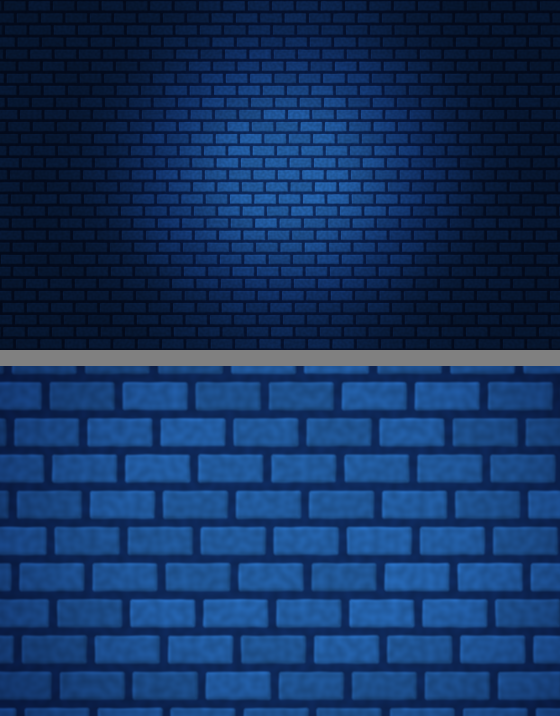
Top, the full canvas; bottom, a detail of the centre.
A WebGL 2 fragment shader for this pattern:

```glsl
#version 300 es
precision highp float;
// A dark blue brick wall in running bond, lit by one soft spot near the middle.
// Each brick is a rounded-box distance with a bevel, a tone of its own and grain;
// the stagger, the light and the noise all wrap, so the wall tiles both ways.

uniform vec2 u_resolution;
out vec4 fragColor;

// Layout: counts per canvas, lengths in canvas heights
const float COLUMNS = 23.0;
const float ROWS = 29.0;
const float STAGGER = 14.0 / 29.0;   // near one half; sums to a whole number over all rows
const float CENTRE_ROW = 14.0;
const float CENTRE_SHIFT = 0.36;
const float JOINT = 0.0078;
const float CORNER = 0.0025;
const float SOFTNESS = 0.0016;
const float BEVEL = 0.0045;

// Light
const vec2 LIGHT_CENTRE = vec2(0.515, 0.505);
const vec2 LIGHT_FALLOFF = vec2(16.0, 8.0);

// Wear
const float TONE_VARIATION = 0.14;
const float GRAIN = 0.16;
const float EDGE_WEAR = 0.0007;
const vec2 GRAIN_CELLS = vec2(184.0, 116.0);
const vec2 WEAR_CELLS = vec2(96.0, 60.0);

// Colours
const vec3 BRICK_DARK = vec3(0.024, 0.084, 0.180);
const vec3 BRICK_MID = vec3(0.065, 0.190, 0.400);
const vec3 BRICK_BRIGHT = vec3(0.135, 0.360, 0.625);
const vec3 JOINT_TINT = vec3(0.42, 0.45, 0.57);

float hash(vec2 p) {
  vec3 q = fract(vec3(p.xyx) * 0.1031);
  q += dot(q, q.yzx + 33.33);
  return fract((q.x + q.y) * q.z);
}

vec2 gradient(vec2 cell, vec2 period) {
  float angle = 6.28319 * hash(mod(cell, period) + 7.0);
  return vec2(cos(angle), sin(angle));
}

// Gradient noise that repeats after a whole number of cells
float wrappedNoise(vec2 p, vec2 period) {
  vec2 i = floor(p), f = p - i;
  vec2 w = f * f * f * (f * (f * 6.0 - 15.0) + 10.0);
  vec2 e = vec2(1.0, 0.0);
  float a = dot(gradient(i, period), f);
  float b = dot(gradient(i + e.xy, period), f - e.xy);
  float c = dot(gradient(i + e.yx, period), f - e.yx);
  float d = dot(gradient(i + e.xx, period), f - e.xx);
  return mix(mix(a, b, w.x), mix(c, d, w.x), w.y);
}

float roundedBox(vec2 p, vec2 halfSize, float radius) {
  vec2 q = abs(p) - halfSize + radius;
  return length(max(q, 0.0)) + min(max(q.x, q.y), 0.0) - radius;
}

// Spotlight whose slope levels out where the canvas wraps
float spotlight(vec2 uv) {
  vec2 d = abs(fract(uv - LIGHT_CENTRE + 0.5) - 0.5);
  d -= pow(2.0 * d, vec2(6.0)) / 12.0;
  return exp(-dot(LIGHT_FALLOFF, d * d));
}

vec3 brickRamp(float light) {
  vec3 low = mix(BRICK_DARK, BRICK_MID, smoothstep(0.0, 0.5, light));
  return mix(low, BRICK_BRIGHT, smoothstep(0.35, 1.0, light));
}

void main() {
  vec2 uv = gl_FragCoord.xy / u_resolution;
  float aspect = u_resolution.x / u_resolution.y;

  // Brick cell
  float row = floor(uv.y * ROWS);
  float along = uv.x * COLUMNS - CENTRE_SHIFT - (row - CENTRE_ROW) * STAGGER;
  vec2 id = vec2(mod(floor(along), COLUMNS), row);
  vec2 cellSize = vec2(aspect / COLUMNS, 1.0 / ROWS);
  vec2 p = (vec2(fract(along), fract(uv.y * ROWS)) - 0.5) * cellSize;

  // Brick outline with worn edges
  vec2 halfSize = 0.5 * (cellSize - JOINT);
  float dist = roundedBox(p, halfSize, CORNER);
  dist += EDGE_WEAR * wrappedNoise(uv * WEAR_CELLS, WEAR_CELLS);
  float soft = max(SOFTNESS, 0.75 / u_resolution.y);
  float brick = 1.0 - smoothstep(-soft, soft, dist);

  // Bevel: light on the top and left, shade on the bottom and right
  vec2 lit = smoothstep(halfSize - BEVEL, halfSize, vec2(-p.x, p.y));
  vec2 shaded = smoothstep(halfSize - BEVEL, halfSize, vec2(p.x, -p.y));
  float relief = 1.0 + 0.14 * max(lit.x, lit.y) - 0.16 * max(shaded.x, shaded.y);

  // Surface
  float tone = 1.0 + TONE_VARIATION * (hash(id + 3.0) - 0.5);
  float grain = 1.0 + GRAIN * wrappedNoise(uv * GRAIN_CELLS, GRAIN_CELLS);
  vec3 base = brickRamp(spotlight(uv));
  vec3 colour = mix(base * JOINT_TINT, base * relief * tone, brick) * grain;
  fragColor = vec4(colour, 1.0);
}
```
